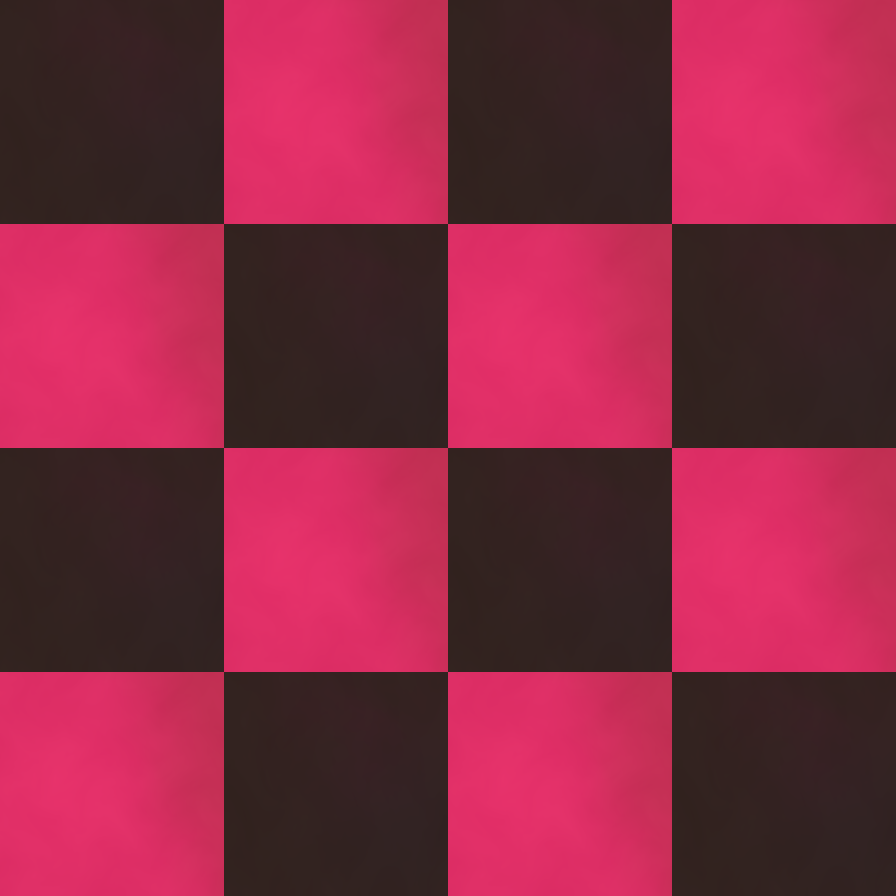
Write a Shadertoy shader that draws this pattern.

```glsl
// Soft cloudy mottling from warped, layered sines, roughly -1 to 1
float mottle(vec2 p) {
    float sum = 0.0, weight = 0.5;
    for (int i = 0; i < 4; i++) {
        p += 0.45 * sin(p.yx * 1.3 + vec2(1.7, 4.1));
        sum += weight * sin(p.x + 0.6) * sin(p.y + 2.3);
        p = mat2(1.5, 1.1, -1.1, 1.5) * p + 3.1;
        weight *= 0.55;
    }
    return sum;
}

// Signed distance to the cell border: positive in even cells, negative in odd
vec2 cellWave(vec2 p) {
    return 0.5 - abs(mod(p + 0.5, 2.0) - 1.0);
}

float blob(vec2 p, vec2 center, float sharpness) {
    vec2 d = p - center;
    return exp(-sharpness * dot(d, d));
}

vec3 pinkSquare(vec2 f) {
    float clouds = mottle(f * 6.0);
    // Shadow deepens towards the upper right
    float shade = smoothstep(0.5, 1.1, f.x + 0.4 * (f.y - 0.5) + 0.12 * clouds);
    vec3 color = mix(vec3(0.865, 0.18, 0.395), vec3(0.76, 0.185, 0.325), shade);
    color += vec3(0.035, 0.012, 0.02) * blob(f, vec2(0.28, 0.45), 9.0);
    return color + vec3(0.012, 0.012, 0.01) * mottle(f * 11.0 + 5.0);
}

vec3 darkSquare(vec2 f) {
    float clouds = mottle(f * 7.0 + 2.0);
    // Warm plum patch at the top, cooler tone at the lower right
    float plum = blob(f, vec2(0.6, 0.8), 7.0) * (0.8 + 0.6 * clouds);
    vec3 color = mix(vec3(0.196, 0.136, 0.122), vec3(0.225, 0.13, 0.14), plum);
    color += vec3(-0.004, 0.0, 0.012) * blob(f, vec2(0.85, 0.3), 6.0);
    return color + 0.006 * mottle(f * vec2(14.0, 8.0));
}

void mainImage(out vec4 fragColor, in vec2 fragCoord) {
    // Four squares across and down
    vec2 p = 4.0 * fragCoord / iResolution.xy;
    vec2 f = fract(p);

    // Checker mask with borders one pixel wide
    vec2 side = clamp(cellWave(p) * iResolution.xy / 4.0, -0.5, 0.5) * 2.0;
    float pink = 0.5 + 0.5 * side.x * side.y;

    fragColor = vec4(mix(darkSquare(f), pinkSquare(f), pink), 1.0);
}
```
